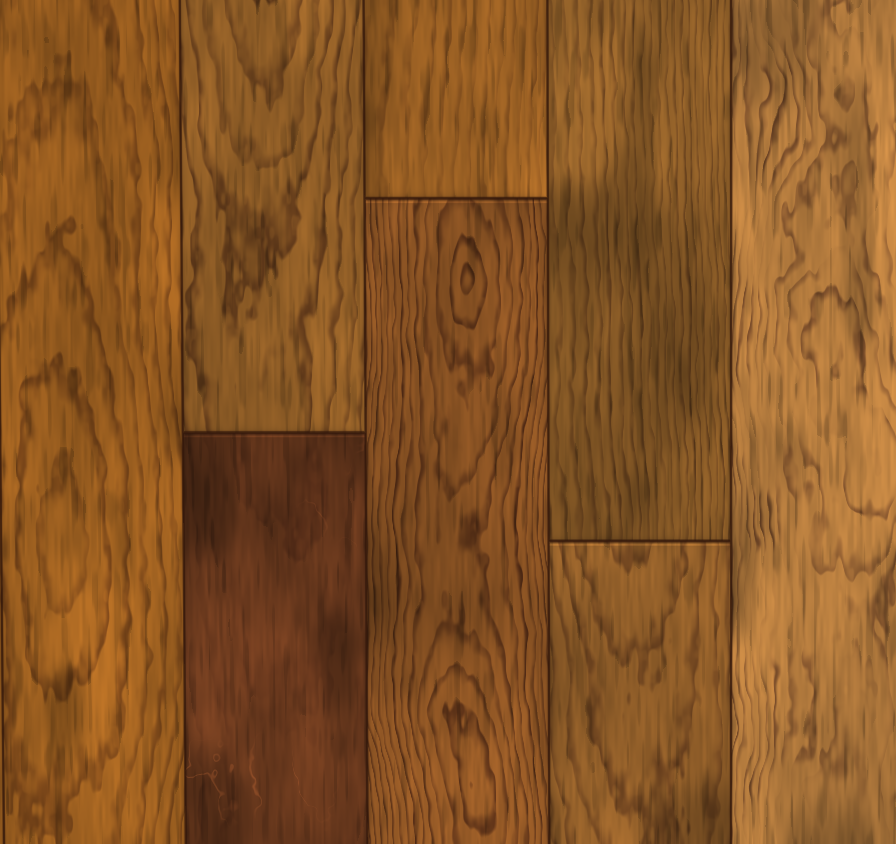
This texture is drawn by a Shadertoy shader. Its source:

```glsl
// Stained oak floor: five upright columns of boards, three of them cut by a butt joint.
// Each board slices a warped ring field; its contours form arches, ovals and straight
// grain, broken up by stretched noise for pores, fibres, stains and pale ray flecks.

#define BOARD_WIDTH 0.204     // share of the canvas width
#define SEAM_WIDTH 0.0017
#define SEAM_COLOR vec3(0.20, 0.09, 0.04)
#define SEAM_LEAN 0.009       // slight tilt of the left-hand seams
#define GRAIN_TINT vec3(0.50, 0.42, 0.50)
#define PORE_DEPTH 0.20
#define FIBRE_DEPTH 0.14
#define STAIN_DEPTH 0.22
#define RAGGED 0.38           // roughness of the ring edges
#define PI 3.14159

// Height of the butt joint in each column; negative means none
const float JOINT[5] = float[5](-1.0, 0.4875, 0.765, 0.359, -1.0);

// Board colours, column by column, upper board first
const vec3 STAIN[8] = vec3[8](
    vec3(0.64, 0.39, 0.13), vec3(0.60, 0.39, 0.16),
    vec3(0.40, 0.215, 0.11), vec3(0.61, 0.38, 0.14),
    vec3(0.55, 0.33, 0.14), vec3(0.55, 0.365, 0.155),
    vec3(0.60, 0.39, 0.17), vec3(0.73, 0.50, 0.25));

// Ring field: centre across, centre up, rings per unit, period up the board
const vec4 RINGS[8] = vec4[8](
    vec4(0.32, 0.358, 8.0, 1.6), vec4(0.38, 1.08, 10.0, 1.3),
    vec4(0.55, 0.60, 7.0, 1.2), vec4(-0.30, 1.20, 6.0, 0.4),
    vec4(0.55, 0.67, 20.0, 0.6), vec4(-0.35, 0.60, 9.0, 0.3),
    vec4(0.48, 0.48, 10.0, 1.2), vec4(0.62, 0.45, 13.0, 0.8));

// Character: warp of the rings, grain strength, breakup, blotchiness
const vec4 FIGURE[8] = vec4[8](
    vec4(1.0, 0.66, 0.10, 0.25), vec4(1.6, 0.72, 0.15, 0.25),
    vec4(1.4, 0.35, 0.50, 1.00), vec4(0.8, 0.42, 0.40, 0.35),
    vec4(2.4, 0.92, 0.05, 0.25), vec4(1.2, 0.60, 0.25, 0.40),
    vec4(1.6, 0.68, 0.15, 0.25), vec4(4.2, 0.74, 0.85, 0.15));

float hash(vec2 p) {
    return fract(sin(dot(p, vec2(127.1, 311.7))) * 43758.5);
}

float noise(vec2 p) {
    vec2 i = floor(p), f = fract(p);
    f = f * f * (3.0 - 2.0 * f);
    return mix(mix(hash(i), hash(i + vec2(1, 0)), f.x),
               mix(hash(i + vec2(0, 1)), hash(i + vec2(1, 1)), f.x), f.y);
}

float fbm(vec2 p) {
    float sum = 0.0, amp = 0.53;
    for (int i = 0; i < 4; i++) {
        sum += amp * noise(p);
        p = p * 2.03 + 17.3;
        amp *= 0.5;
    }
    return sum;
}

// Contour value of the growth rings at a point of a board
float ringField(vec2 p, vec4 rings, float warp, vec2 seed) {
    float across = p.x - rings.x - 0.16 * (noise(vec2(p.y * 5.0, seed.x)) - 0.5);
    across *= 0.5 + abs(across);
    float along = sin(PI * (p.y - rings.y) / rings.w) * rings.w / PI;
    float h = rings.z * length(vec2(across, along)) + 0.4;
    h += warp * (fbm(p * vec2(3.0, 7.0) + seed) - 0.5);
    return h + RAGGED * (noise(p * vec2(30.0, 45.0) + seed) - 0.5);
}

vec3 board(vec2 p, int id) {
    vec4 figure = FIGURE[id];
    vec2 seed = vec2(id) * vec2(7.31, 13.7) + 3.0;

    // Broad tone, fine fibres and dark stains
    vec3 color = STAIN[id] * (1.0 + (0.25 + 0.8 * figure.w)
               * (fbm(p * vec2(2.0, 4.0) + seed) - 0.5));
    float fibre = noise(p * vec2(60.0, 28.0) + seed);
    color *= 1.0 + FIBRE_DEPTH * (fibre - 0.5);
    float stain = smoothstep(0.70, 0.95, noise(p * vec2(3.0, 6.0) + seed.yx));
    color *= 1.0 - STAIN_DEPTH * stain;

    // Rings: slow darkening toward a crisp edge, each with its own strength
    float h = ringField(p, RINGS[id], figure.x, seed);
    float t = fract(h);
    float line = smoothstep(0.48, 0.88, t) * (1.0 - smoothstep(0.88, 1.0, t));
    line *= mix(0.55, 1.0, hash(vec2(floor(h), seed.x)));
    float gate = smoothstep(0.35, 0.60, noise(p * vec2(5.0, 16.0) + seed));
    line *= mix(1.0, gate, figure.z);
    float dash = noise(p * vec2(42.0, 75.0) + seed);
    line *= mix(0.65, 1.0, smoothstep(0.2, 0.6, dash));
    color = mix(color, color * GRAIN_TINT, line * figure.y);

    // Short open pores
    float pore = smoothstep(0.62, 0.86, noise(p * vec2(48.0, 20.0) + seed.yx));
    color *= 1.0 - PORE_DEPTH * pore * (0.4 + 0.6 * t);

    // Pale ray flecks on blotchy boards
    float ridge = abs(fbm(p * vec2(5.0, 14.0) + seed.yx) - 0.5);
    float fleck = (1.0 - smoothstep(0.0, 0.018, ridge))
                * smoothstep(0.5, 0.75, noise(p * vec2(3.0, 9.0) + seed));
    return color * (1.0 + 0.35 * fleck * smoothstep(0.5, 1.0, figure.w));
}

void mainImage(out vec4 fragColor, in vec2 fragCoord) {
    vec2 uv = fragCoord / iResolution.xy;
    float pixel = 1.0 / iResolution.y;

    // Locate the board
    float x = (uv.x + SEAM_LEAN * (uv.y - 0.5) * (1.0 - uv.x / 0.8)) / BOARD_WIDTH;
    int column = int(clamp(floor(x), 0.0, 4.0));
    float joint = uv.y - JOINT[column];
    int id = max(2 * column - 1, 0) + (joint < 0.0 ? 1 : 0);
    vec3 color = board(vec2(x - float(column), uv.y), id);

    // Seams, with a faint worn bevel below each butt joint
    float side = abs(x - floor(x + 0.5)) * BOARD_WIDTH;
    color *= 1.0 + 0.25 * (1.0 - smoothstep(0.0, 0.002, abs(joint + 0.0045)));
    float gap = min(side * 1.3, abs(joint));
    float seam = 1.0 - smoothstep(SEAM_WIDTH - pixel, SEAM_WIDTH + pixel, gap);
    color *= 1.0 - 0.18 * exp(-gap * 260.0);
    fragColor = vec4(mix(color, SEAM_COLOR, 0.8 * seam), 1.0);
}
```
